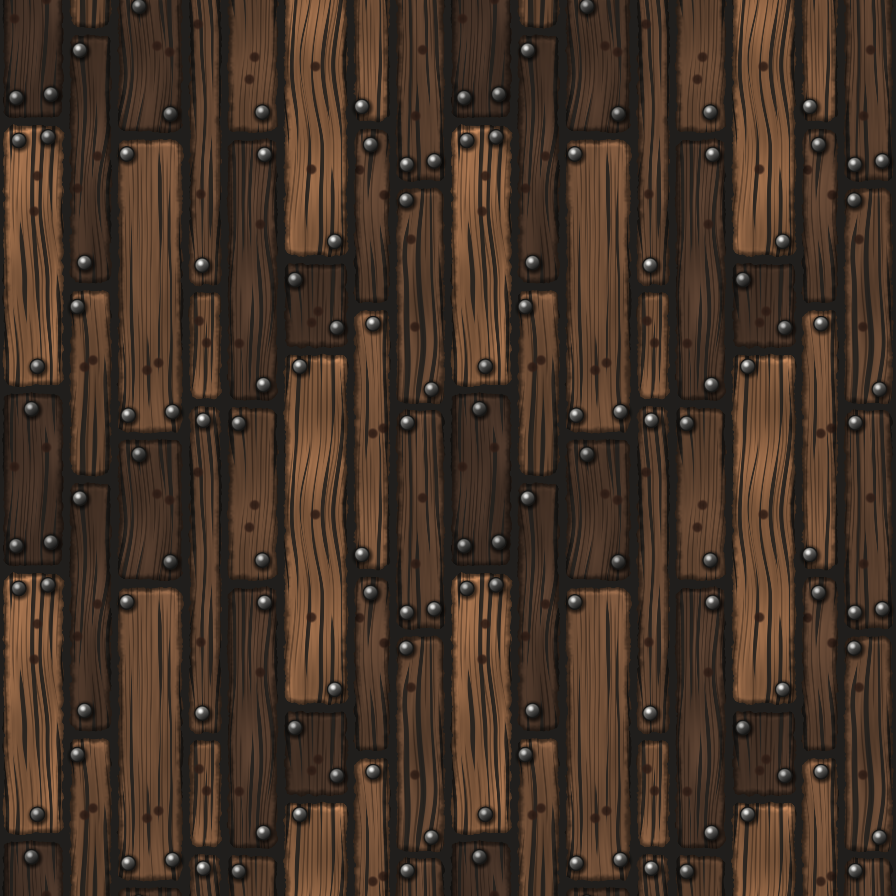
Reproduce this texture procedurally as a WebGL 1 fragment shader.

```glsl
precision highp float;
// Worn wooden planks in uneven columns, with dark grain, knots and steel nails.

uniform vec2 u_resolution;

const float REPEATS = 2.0;   // tiles across and down
const float UNITS = 100.0;   // length units per tile
const vec3 GAP = vec3(0.125, 0.118, 0.108);
const vec3 DARK_WOOD = vec3(0.265, 0.192, 0.148);
const vec3 LIGHT_WOOD = vec3(0.54, 0.375, 0.255);
const vec3 KNOT = vec3(0.19, 0.115, 0.085);
const vec3 STEEL = vec3(0.34, 0.335, 0.325);

// Each column holds two planks. Nails: x fraction at top and bottom of each
// plank; zero means none, a negative value means a mirrored pair.
struct Column { float left; float width; float start; float firstLength; vec2 tones; vec4 nails; };

Column columnAt(float x) {
  if (x < 14.9) return Column(0.0, 14.9, 27.2, 59.8, vec2(1.0, 0.0), vec4(-0.28, 0.56, 0.47, -0.24));
  if (x < 25.6) return Column(14.9, 10.7, 64.0, 43.1, vec2(0.65, 0.1), vec4(0.22, 0.0, 0.27, 0.37));
  if (x < 41.5) return Column(25.6, 15.9, 30.3, 67.1, vec2(0.62, 0.12), vec4(0.17, -0.19, 0.34, 0.78));
  if (x < 50.1) return Column(41.5, 8.6, 64.5, 25.3, vec2(0.78, 0.4), vec4(0.0, 0.0, 0.45, 0.42));
  if (x < 62.7) return Column(50.1, 12.6, 30.3, 59.8, vec2(0.12, 0.45), vec4(0.71, 0.69, 0.25, 0.67));
  if (x < 78.3) return Column(62.7, 15.6, 58.0, 20.4, vec2(0.08, 1.0), vec4(0.2, 0.8, 0.27, 0.77));
  if (x < 87.7) return Column(78.3, 9.4, 27.9, 40.5, vec2(0.25, 0.7), vec4(0.47, 0.0, 0.53, 0.26));
  return Column(87.7, 12.3, 41.3, 49.6, vec2(0.42, 0.3), vec4(0.24, 0.7, 0.26, -0.25));
}

float hash(vec2 p) {
  vec3 q = fract(p.xyx * 0.1031);
  q += dot(q, q.yzx + 33.33);
  return fract((q.x + q.y) * q.z);
}

float noise(vec2 p) {
  vec2 i = floor(p);
  vec2 f = fract(p);
  f = f * f * (3.0 - 2.0 * f);
  return mix(mix(hash(i), hash(i + vec2(1.0, 0.0)), f.x),
             mix(hash(i + vec2(0.0, 1.0)), hash(i + 1.0), f.x), f.y);
}

float roundedBox(vec2 p, vec2 halfSize, float radius) {
  vec2 d = abs(p) - halfSize + radius;
  return length(max(d, 0.0)) + min(max(d.x, d.y), 0.0) - radius;
}

// Tapered, wandering lines that run along y, one per lane.
float grain(vec2 p, float spacing, float halfWidth, float seed, float pixel) {
  float lane = p.x / spacing;
  float id = floor(lane);
  float h = hash(vec2(id, seed));
  float centre = 0.35 + 0.3 * h + 0.3 * (noise(vec2(p.y * 0.09, id * 7.0 + seed)) - 0.5);
  float w = halfWidth * smoothstep(0.22, 0.75, noise(vec2(p.y * 0.06 + h * 50.0, id * 3.0 + seed)));
  float d = abs(fract(lane) - centre) * spacing - w;
  return (1.0 - smoothstep(-0.5 * pixel, 0.5 * pixel, d)) * smoothstep(0.0, 0.12, w);
}

// Domed nail head lit from the upper left, with a dark rim and soft shadow.
vec3 addNail(vec3 color, vec2 p, float shine, float pixel) {
  float r = length(p);
  color *= 1.0 - 0.65 * (1.0 - smoothstep(1.5, 2.8, length(p - vec2(0.2, 0.3))));
  float light = dot(p, vec2(-0.55, -0.75)) / 1.7;
  vec3 head = STEEL * (1.0 + 0.85 * light);
  head += 0.5 * (1.0 - smoothstep(0.15, 0.9, length(p - vec2(-0.35, -0.45))));
  head = mix(head * shine, GAP * 0.7, smoothstep(1.25, 1.65, r));
  return mix(color, head, 1.0 - smoothstep(1.75 - 0.5 * pixel, 1.75 + 0.5 * pixel, r));
}

vec3 addNails(vec3 color, vec2 p, float width, float slot, float y, float shine, float pixel) {
  if (slot == 0.0) return color;
  float x = abs(slot) * width;
  color = addNail(color, p - vec2(x, y), shine, pixel);
  if (slot < 0.0) color = addNail(color, p - vec2(width - x, y - 0.8), shine, pixel);
  return color;
}

void main() {
  // Tile coordinates, with y running downwards
  vec2 tile = fract(REPEATS * gl_FragCoord.xy / u_resolution);
  vec2 p = UNITS * vec2(tile.x, 1.0 - tile.y);
  float pixel = UNITS * REPEATS / min(u_resolution.x, u_resolution.y);

  // Plank-local coordinates
  Column c = columnAt(p.x);
  float along = mod(p.y - c.start, UNITS);
  bool first = along < c.firstLength;
  vec2 size = vec2(c.width, first ? c.firstLength : UNITS - c.firstLength);
  vec2 q = vec2(p.x - c.left, first ? along : along - c.firstLength);
  float tone = first ? c.tones.x : c.tones.y;
  vec2 nails = first ? c.nails.xy : c.nails.zw;
  float seed = floor(c.left) * 3.0 + (first ? 11.0 : 47.0);

  // Wood tone, fine fibres and heavy cracks
  vec3 color = mix(DARK_WOOD, LIGHT_WOOD, tone);
  color *= 0.8 + 0.4 * noise(q * vec2(0.16, 0.08) + seed);
  vec2 bent = q + vec2(3.2 * (noise(vec2(q.x * 0.1, q.y * 0.055) + seed) - 0.5), 0.0);
  color *= 0.93 + 0.14 * noise(bent * vec2(2.5, 0.15) + seed);
  color *= 1.0 - 0.3 * grain(bent, 0.95, 0.16, seed + 5.0, pixel);
  color = mix(color, GAP, 0.88 * grain(bent, 2.3, 0.43, seed, pixel));

  // Knots
  for (int i = 0; i < 2; i++) {
    float k = float(i);
    vec2 spot = vec2(hash(vec2(seed, k + 3.0)), hash(vec2(k + 8.0, seed)));
    float r = length(q - size * mix(vec2(0.2), vec2(0.8), spot));
    color = mix(color, KNOT * (0.75 + 0.25 * r), 0.85 * (1.0 - smoothstep(0.75, 1.4, r)));
  }

  // Ragged outline, lit rim and shaded edge
  float edge = roundedBox(q - 0.5 * size, 0.5 * size - 0.75, 2.0);
  edge += 0.7 * (noise(q * 0.65 + seed) - 0.35) + 0.3 * (noise(q * 2.0 + seed) - 0.5);
  float rim = (-edge - 1.1) / 0.5;
  float topLight = 0.12 + 0.38 * (1.0 - smoothstep(1.5, 5.0, q.y));
  color *= 1.0 + topLight * exp(-rim * rim) * (0.4 + 0.6 * tone);
  color *= mix(0.5, 1.0, smoothstep(0.0, 1.8, -edge));
  color = mix(color, GAP, smoothstep(-0.5 * pixel, 0.5 * pixel, edge));

  // Nails near both ends
  float shine = 0.65 + 0.35 * hash(vec2(seed, 21.0)) + 0.15 * tone;
  color = addNails(color, q, size.x, nails.x, 3.2 + 1.4 * hash(vec2(seed, 31.0)), shine, pixel);
  color = addNails(color, q, size.x, nails.y, size.y - 4.0 - 1.6 * hash(vec2(seed, 41.0)), shine, pixel);
  gl_FragColor = vec4(color, 1.0);
}
```
